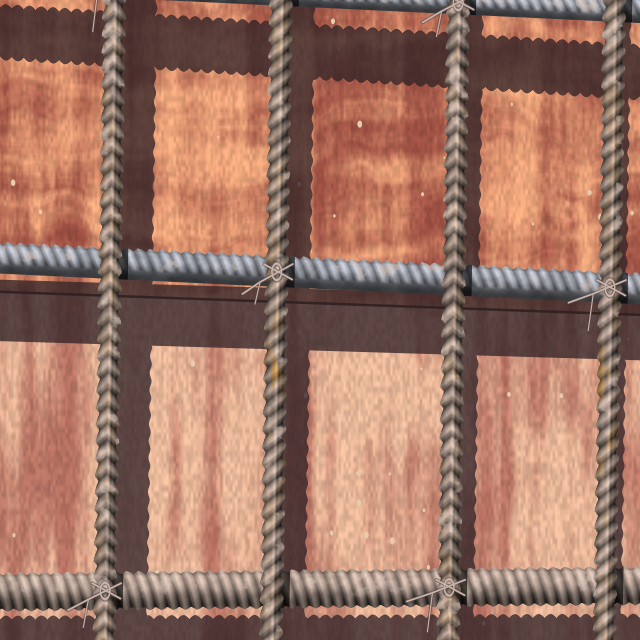
This pattern is drawn by a Shadertoy shader. Its source:

```glsl
// Steel reinforcing grid over weathered wooden formwork panels in hard sunlight.
// Leaning ribbed uprights and sloping ribbed rows are placed by index formulas;
// value noise drives grain, wear and rust, and offset bands cast the shadows.
#define BARS 4
#define ROWS 3
#define BAR_PITCH 0.2605
#define BAR_HALF 0.0155
#define BAR_RIB 0.0265
#define ROW_RIB 0.0185
#define SHADOW_DROP 0.081
#define WIRE_HALF 0.0014
#define STEEL vec3(0.60, 0.53, 0.49)
#define COOL_STEEL vec3(0.53, 0.54, 0.57)
#define PALE_STEEL vec3(0.78, 0.71, 0.67)
#define SHADE vec3(0.32, 0.24, 0.24)

float hash(vec2 p) {
    p = fract(p * vec2(0.1031, 0.1137));
    p += dot(p, p.yx + 33.33);
    return fract((p.x + p.y) * p.x * 17.0);
}

float noise(vec2 p) {
    vec2 i = floor(p), f = fract(p);
    f = f * f * (3.0 - 2.0 * f);
    return mix(mix(hash(i), hash(i + vec2(1, 0)), f.x),
               mix(hash(i + vec2(0, 1)), hash(i + 1.0), f.x), f.y);
}

float fbm(vec2 p) {
    float sum = 0.0, amp = 0.53;
    for (int k = 0; k < 4; k++) { sum += amp * noise(p + 100.0); p = p * 2.03 + 7.1; amp *= 0.5; }
    return sum;
}

float fill(float d) { return clamp(0.5 - d * iResolution.y, 0.0, 1.0); }

float segment(vec2 p, vec2 a, vec2 b) {
    vec2 d = b - a;
    return length(p - a - d * clamp(dot(p - a, d) / dot(d, d), 0.0, 1.0));
}

// Centre lines of the uprights and of the rows (row 0 is the top one)
float barX(float i, float y) {
    return 0.163 + BAR_PITCH * i + 0.0155 * y + 0.0165 * max(0.0, sin(1.5708 * (i - 1.0)));
}
float rowY(float j, float x) {
    return 1.031 - 0.392 * j - 0.043 * j * j + x * (0.029 * j * (j - 1.0) - 0.048);
}

// Two plywood panels with grain, a knot, pale flecks and a dark seam
vec3 wood(vec2 p) {
    float seam = p.y - 0.544 + 0.036 * p.x;
    float streak = fbm(p * vec2(48.0, 3.5)), blotch = fbm(p * vec2(9.0, 5.0) + 3.0);
    float wave = fbm(vec2(p.x * 5.0, p.y * 34.0 + 3.0 * blotch));
    float knotR = length((p - vec2(0.89, 0.67)) * vec2(1.0, 1.3));
    float knot = sin(knotR * 170.0 + 8.0 * blotch) * smoothstep(0.09, 0.03, knotR);
    float grain = 0.36 * streak + 0.34 * wave + 0.3 * blotch + 0.04 * knot;
    vec3 upper = mix(vec3(0.61, 0.31, 0.26), vec3(0.94, 0.66, 0.49), smoothstep(0.3, 0.68, grain));
    float pale = 0.5 * streak + 0.5 * blotch;
    vec3 lower = mix(vec3(0.71, 0.44, 0.38), vec3(0.91, 0.72, 0.60), smoothstep(0.28, 0.6, pale));
    vec3 col = mix(upper, lower, fill(seam));
    col *= 0.9 + 0.2 * noise(p * vec2(260.0, 110.0));
    vec2 cell = floor(p * 22.0), at = fract(p * 22.0) - 0.25 - 0.5 * vec2(hash(cell), hash(cell + 9.0));
    float fleck = fill((length(at * vec2(1.3, 0.9)) - 0.11 * hash(cell + 4.0)) / 22.0);
    col = mix(col, vec3(0.9, 0.8, 0.68), fleck * step(0.9, hash(cell + 31.0)));
    return mix(col, vec3(0.13, 0.08, 0.08), 0.85 * fill(abs(seam) - 0.002));
}

// Raised ridge with a lit crest and a dark trailing groove
float ridge(float t) {
    t = fract(t);
    return smoothstep(0.0, 0.25, t) * smoothstep(0.7, 0.3, t) - 0.7 * smoothstep(0.6, 0.78, t) * smoothstep(1.0, 0.85, t);
}

void mainImage(out vec4 fragColor, in vec2 fragCoord) {
    vec2 p = fragCoord / iResolution.xy;
    vec3 col = wood(p);
    float wear = fbm(p * 55.0), shadow = 0.0, barShadow = 0.0;

    // Cast shadows on the wood
    for (int k = 0; k < ROWS; k++) {
        float j = float(k), mid = rowY(j, 0.0) - SHADOW_DROP + p.x * (0.033 * j - 0.063);
        float tooth = 0.006 * (j - 1.0) * (j - 1.0) * abs(sin(3.1416 * p.x / ROW_RIB));
        shadow = max(shadow, fill(abs(p.y - mid) - 0.038 - 0.01 * j * (2.0 - j) - tooth));
    }
    for (int k = 0; k < BARS; k++) {
        float i = float(k), x = p.x - barX(i, p.y), reach = 0.066 - 0.0135 * i;
        reach += 0.0015 * sin(p.y * 6.2832 / BAR_RIB);
        shadow = max(shadow, fill(abs(x - 0.5 * reach) - 0.5 * reach));
        barShadow = max(barShadow, fill(abs(x - 0.014) - 0.014));
    }
    col = mix(col, mix(col * vec3(0.38, 0.36, 0.42), SHADE, 0.45), 0.96 * shadow);

    // Horizontal rows: slanted ribs, lit top and dark underside
    for (int k = 0; k < ROWS; k++) {
        float j = float(k), h = 0.019 + 0.0045 * j, v = (p.y - rowY(j, p.x)) / h;
        float warm = step(1.5, j), rib = ridge(p.x / ROW_RIB + 0.45 * v + 0.1 * v * v);
        rib *= mix(smoothstep(-0.5, -0.2, v), 1.0, warm);
        float light = 0.42 + 0.72 * smoothstep(-0.9, 0.5, v) - 0.25 * smoothstep(0.75, 1.0, v);
        vec3 steel = mix(COOL_STEEL, STEEL, warm) * (light + 0.3 * rib) * (0.75 + 0.5 * wear);
        steel = mix(steel, PALE_STEEL, 0.6 * smoothstep(0.62, 0.75, wear) * smoothstep(-0.6, 0.2, v));
        steel *= 1.0 - 0.65 * barShadow;
        col = mix(col, steel, fill((abs(v) - 1.0) * h - 0.0025 * rib));
    }

    // Uprights: diagonal ribs or chevrons by turns, with a lengthwise rib and rust
    for (int k = 0; k < BARS; k++) {
        float i = float(k), u = (p.x - barX(i, p.y)) / BAR_HALF, odd = mod(i, 2.0);
        float rib = ridge(p.y / BAR_RIB + 0.37 * i + mix(0.5 * abs(u), -0.45 * u, odd));
        float light = 0.93 - 0.5 * smoothstep(0.2, 1.0, u) - 0.3 * smoothstep(-0.5, -1.0, u);
        light += 0.2 * exp(-40.0 * (u - 0.1) * (u - 0.1)) - 0.25 * exp(-60.0 * (u - 0.38) * (u - 0.38));
        vec3 steel = STEEL * (light + 0.38 * rib) * (0.65 + 0.6 * wear);
        float rust = smoothstep(0.45, 0.65, fbm(vec2(u * 1.5 + 9.0 * i, p.y * 26.0)));
        rust *= 0.2 + 0.6 * odd * smoothstep(0.16, 0.05, abs(p.y - 0.36));
        steel = mix(steel, vec3(0.70, 0.53, 0.29) * (light + 0.2 * rib), rust);
        steel = mix(steel, PALE_STEEL, 0.5 * smoothstep(0.6, 0.75, wear));
        col = mix(col, steel, fill((abs(u) - 1.0) * BAR_HALF - 0.003 * rib));
    }

    // Tie wires on alternate crossings: a loop, a cross and loose tails
    for (int k = 0; k < BARS * ROWS; k++) {
        float i = float(k % BARS), j = float(k / BARS), r = hash(vec2(i + 3.0, j * 7.0 + 1.0));
        if (mod(i + j, 2.0) > 0.5) continue;
        float y = rowY(j, barX(i, 0.5));
        vec2 q = p - vec2(barX(i, y), y), bend = vec2(-0.026, -0.018 + 0.012 * r);
        float d = abs(length(q * vec2(1.2, 0.7)) - 0.009);
        d = min(d, segment(q, vec2(-0.02, 0.012), vec2(0.024, -0.012)));
        d = min(d, segment(q, bend, vec2(0.025, 0.012)));
        d = min(d, segment(q, bend, vec2(-0.05 - 0.02 * r, -0.038 + 0.02 * r)));
        d = min(d, segment(q, bend, vec2(-0.034, -0.045 - 0.03 * r)) + 0.0005);
        col = mix(col, SHADE, 0.6 * fill(d - 2.0 * WIRE_HALF));
        col = mix(col, PALE_STEEL, fill(d - WIRE_HALF));
    }
    fragColor = vec4(clamp(col, 0.0, 1.0), 1.0);
}
```
